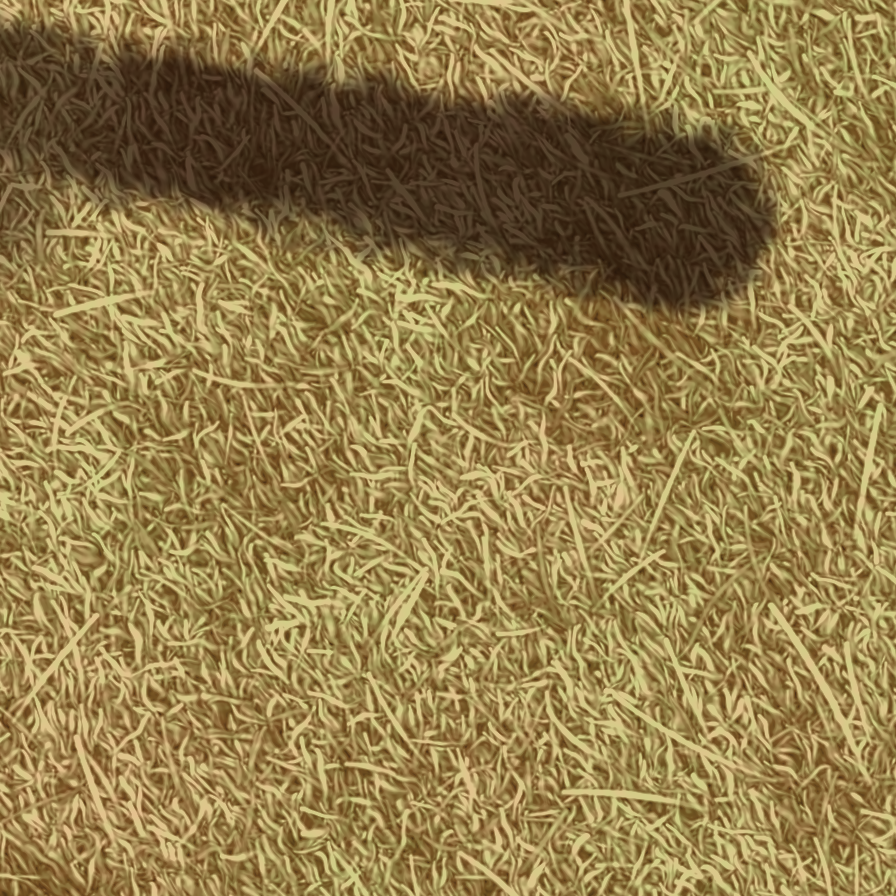
A WebGL 2 fragment shader for this texture:

```glsl
#version 300 es
precision highp float;
// Dry, matted straw grass in sunlight, crossed by a long soft shadow.
uniform vec2 u_resolution;
out vec4 fragColor;

vec4 hash4(vec2 cell, float seed) {
  vec4 q = fract(vec4(cell.xyx, seed) * vec4(0.1031, 0.1030, 0.0973, 0.1099));
  q += dot(q, q.wzxy + 33.33);
  return fract((q.xxyz + q.yzzw) * q.zywx);
}

// Gradient noise, roughly -0.7 to 0.7
float cornerSlope(vec2 corner, vec2 offset) {
  float angle = 6.2832 * hash4(corner, 3.7).x;
  return dot(vec2(cos(angle), sin(angle)), offset);
}

float gradientNoise(vec2 p) {
  vec2 i = floor(p), f = fract(p);
  vec2 u = f * f * f * (f * (f * 6.0 - 15.0) + 10.0);
  vec2 e = vec2(1.0, 0.0);
  float low = mix(cornerSlope(i, f), cornerSlope(i + e, f - e), u.x);
  float high = mix(cornerSlope(i + e.yx, f - e.yx), cornerSlope(i + 1.0, f - 1.0), u.x);
  return mix(low, high, u.y);
}

// Lays one scattered layer of bent blades over the tone below it
float layBlades(float tone, vec2 p, float size, float seed, float width, float share, float light) {
  float soft = max(0.0025, 0.8 / u_resolution.y);
  vec2 home = floor(p / size);
  for (int j = -1; j <= 1; j++) {
    for (int i = -1; i <= 1; i++) {
      vec2 cell = home + vec2(i, j);
      vec4 rnd = hash4(cell, seed);
      vec4 look = hash4(cell, seed + 51.3);
      if (look.w > share) continue;
      vec2 q = p - (cell + rnd.xy) * size;

      // Most blades lean steeply down to the right, a few lie across
      float turn = 2.0 * rnd.z - 1.0;
      float angle = -1.05 + 0.9 * gradientNoise(cell * size * 4.0) + turn * (0.45 + 0.9 * turn * turn);
      vec2 along = vec2(cos(angle), sin(angle));
      float reach = size * mix(0.35, 0.88, rnd.w);
      float x = dot(q, along);
      float y = dot(q, vec2(-along.y, along.x));
      y += (look.x - 0.5) * 0.35 * (x * x / reach - reach * 0.3);

      float radius = width * mix(0.7, 1.2, look.y) * (1.0 - 0.2 * smoothstep(0.0, reach, abs(x)));
      float d = length(vec2(max(abs(x) - reach, 0.0), y)) - radius;
      float contact = 1.0 - smoothstep(-0.001, 0.0056, d);
      float cover = 1.0 - smoothstep(-soft, soft, d);

      // Each blade fades towards one end, so it sinks into the mat
      cover *= mix(1.0, 0.45, smoothstep(-0.2 * reach, reach, x));
      tone *= 1.0 - 0.32 * contact;
      tone = mix(tone, light * mix(0.66, 1.2, look.z), cover);
    }
  }
  return tone;
}

vec3 strawColour(float t) {
  vec3 c = mix(vec3(0.22, 0.13, 0.05), vec3(0.45, 0.32, 0.13), smoothstep(0.02, 0.38, t));
  c = mix(c, vec3(0.55, 0.45, 0.24), smoothstep(0.36, 0.58, t));
  c = mix(c, vec3(0.68, 0.60, 0.37), smoothstep(0.56, 0.78, t));
  return mix(c, vec3(0.85, 0.79, 0.54), smoothstep(0.74, 1.02, t));
}

// Tapered band with a rounded right end, from 0 in sun to 1 in shade
float shadeAmount(vec2 p) {
  vec2 start = vec2(-0.15, 0.915), axis = vec2(0.91, -0.155);
  float h = clamp(dot(p - start, axis) / dot(axis, axis), 0.0, 1.0);
  float d = length(p - start - axis * h) - mix(0.074, 0.100, h);
  d += 0.024 * gradientNoise(p * 11.0) + 0.022 * gradientNoise(p * 38.0);
  float band = 1.0 - smoothstep(-0.028, 0.026, d);
  band *= mix(0.82, 1.0, smoothstep(0.0, 0.2, p.x));
  float leftFringe = 0.55 * (1.0 - smoothstep(0.02, 0.11, length((p - vec2(0.0, 0.79)) * vec2(1.0, 0.8))));
  return max(band, leftFringe);
}

void main() {
  vec2 p = gl_FragCoord.xy / u_resolution.y;
  vec2 wavy = p + 0.007 * vec2(gradientNoise(p * 40.0), gradientNoise(p * 40.0 + 71.0));

  // Soil, then short matted blades of mixed length, then a few long straws
  float tone = 0.4 + 0.25 * gradientNoise(p * 90.0);
  for (int k = 0; k < 15; k++) {
    float level = float(k) / 14.0;
    float size = 0.029 + 0.016 * fract(float(k) * 0.618);
    tone = layBlades(tone, wavy + float(k) * vec2(0.137, 0.071), size,
                     float(k) * 7.31 + 1.0, 0.0027, 0.95, mix(0.88, 1.02, level));
  }
  tone = layBlades(tone, p, 0.075, 131.0, 0.0029, 0.4, 1.05);
  tone = layBlades(tone, p + 0.05, 0.13, 173.0, 0.0034, 0.24, 1.12);

  // Uneven light and drifts of redder or greener straw
  float patches = gradientNoise(p * 5.0 + 8.0) + 0.8 * gradientNoise(p * 14.0);
  float speckle = gradientNoise(p * 75.0 + 5.0) + 0.7 * gradientNoise(p * 140.0);
  tone = tone * (1.10 + 0.26 * patches + 0.24 * speckle) + 0.045;
  tone *= 1.0 - 0.3 * (1.0 - smoothstep(0.0, 0.2, length(p * vec2(0.7, 2.5))));
  tone *= 1.0 - 0.16 * (1.0 - smoothstep(0.05, 0.22, length((p - vec2(0.68, 0.60)) * vec2(0.8, 1.3))));
  vec3 colour = strawColour(tone);
  float hue = 0.6 * gradientNoise(p * 4.0 + 23.0) + 0.9 * gradientNoise(p * 60.0) - 0.3 * (p.x - 0.5);
  colour *= 1.0 + hue * vec3(0.07, -0.05, 0.04);

  // Shade dims the straw and flattens its contrast
  vec3 shaded = mix(vec3(0.17, 0.10, 0.05), colour * vec3(0.48, 0.42, 0.43), 0.72);
  colour = mix(colour, shaded, shadeAmount(p));
  fragColor = vec4(clamp(colour, 0.0, 1.0), 1.0);
}
```
